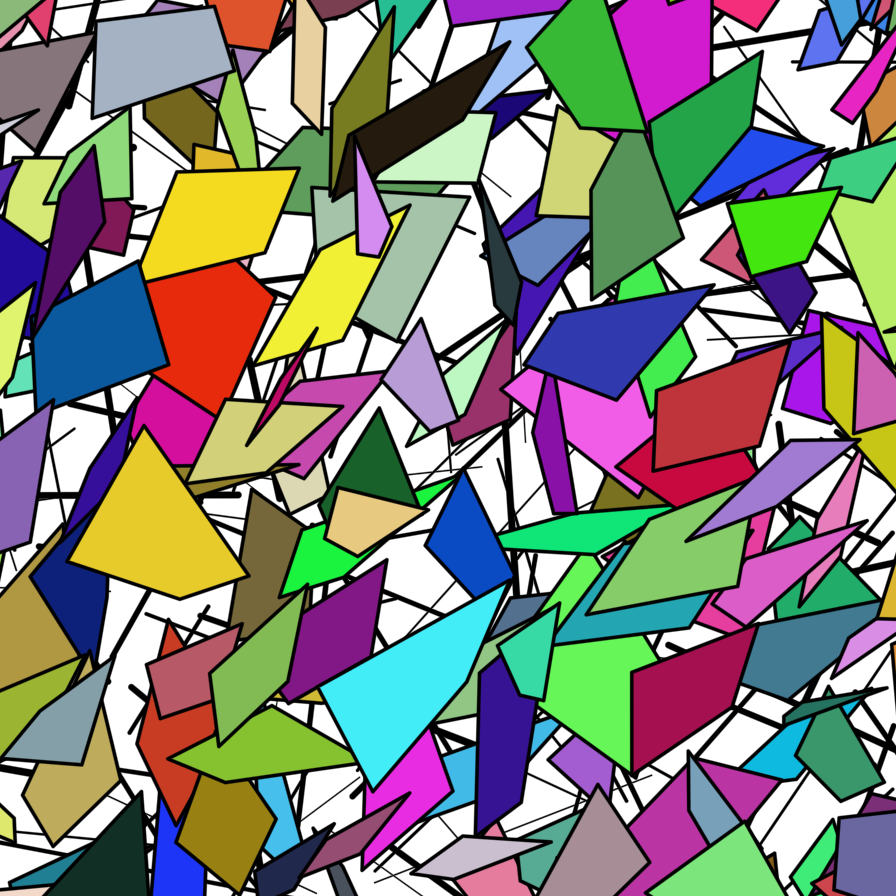
Write a Shadertoy shader that draws this background.

```glsl
// Overlapping outlined shards in random colours above a tangle of black strokes on white.

const float TAU = 6.2831853;
const int SHARDS = 175;
const int STROKES = 190;

// Integer hash: four values in 0..1 for an item and a channel.
vec4 hash4(int item, int channel) {
    uvec4 v = uvec4(item, channel, item + 71, 19) * 1664525u + 1013904223u;
    for (int i = 0; i < 2; i++) {
        v.x += v.y * v.w;
        v.y += v.z * v.x;
        v.z += v.x * v.y;
        v.w += v.y * v.z;
        v ^= v >> 16u;
    }
    return vec4(v >> 8u) / 16777216.0;
}

mat2 rotation(float a) {
    float c = cos(a), s = sin(a);
    return mat2(c, s, -s, c);
}

// Evenly spread positions that overshoot the canvas a little.
vec2 scatter(int item, vec2 jitter) {
    vec2 spread = fract(float(item) * vec2(0.75488, 0.56984) + 0.31);
    return spread * 1.2 - 0.1 + (jitter - 0.5) * 0.09;
}

float segmentDistance(vec2 p, vec2 a, vec2 b) {
    vec2 ab = b - a;
    return length(p - a - ab * clamp(dot(p - a, ab) / dot(ab, ab), 0.0, 1.0));
}

// Signed distance to an irregular four-cornered shard, negative inside.
float shardDistance(vec2 p, int item, float size, float slimness, float angle) {
    vec4 turn = hash4(item, 2);
    vec4 reach = mix(vec4(0.45), vec4(1.0), hash4(item, 3));
    reach.x = 1.0;
    mat2 frame = rotation(angle);
    vec2 corners[4];
    for (int k = 0; k < 4; k++) {
        float a = (float(k) + 0.75 * (turn[k] - 0.5)) * TAU / 4.0;
        corners[k] = frame * (vec2(cos(a), sin(a) * slimness) * reach[k] * size);
    }
    float nearest = 1e5, side = 1.0;
    for (int k = 0; k < 4; k++) {
        vec2 a = corners[k], b = corners[(k + 1) % 4];
        nearest = min(nearest, segmentDistance(p, a, b));
        // Each edge crossed by a horizontal ray flips inside and outside.
        if ((a.y > p.y) != (b.y > p.y) &&
            p.x < a.x + (b.x - a.x) * (p.y - a.y) / (b.y - a.y)) side = -side;
    }
    return nearest * side;
}

// Black strokes of mixed length and weight on white paper.
vec3 strokeTangle(vec2 p, float soft) {
    float ink = 0.0;
    for (int i = 0; i < STROKES; i++) {
        vec4 r = hash4(i, 7);
        vec2 centre = scatter(i, r.xy);
        float a = r.z * TAU;
        vec2 arm = vec2(cos(a), sin(a)) * mix(0.04, 0.21, r.w);
        float weight = mix(0.0006, 0.0042, hash4(i, 8).x);
        float d = segmentDistance(p, centre - arm, centre + arm) - weight;
        ink = max(ink, 1.0 - smoothstep(-soft, soft, d));
    }
    return vec3(1.0 - ink);
}

void mainImage(out vec4 fragColor, in vec2 fragCoord) {
    vec2 p = fragCoord / iResolution.y;
    float soft = 0.9 / iResolution.y;
    vec3 colour = vec3(0.0);
    float clear = 1.0;

    // Shards are layered from front to back until the pixel is covered.
    for (int i = 0; i < SHARDS && clear > 0.004; i++) {
        vec4 r = hash4(i, 1);
        vec4 tint = hash4(i, 4);
        vec2 local = p - scatter(i, r.xy);
        float size = mix(0.075, 0.165, r.z);
        if (dot(local, local) > (size + 0.01) * (size + 0.01)) continue;

        // Directions lean towards the rising diagonal.
        float angle = 1.1 + 1.5 * (r.w + tint.w - 1.0);
        float slimness = mix(0.16, 0.95, hash4(i, 5).x);
        float d = shardDistance(local, i, size, slimness, angle);
        float cover = 1.0 - smoothstep(-soft, soft, d - 0.002);
        float inside = 1.0 - smoothstep(-soft, soft, d + 0.002);
        colour += clear * cover * inside * mix(vec3(0.03), vec3(0.97), tint.rgb);
        clear *= 1.0 - cover;
    }

    if (clear > 0.004) colour += clear * strokeTangle(p, soft);
    fragColor = vec4(colour, 1.0);
}
```
